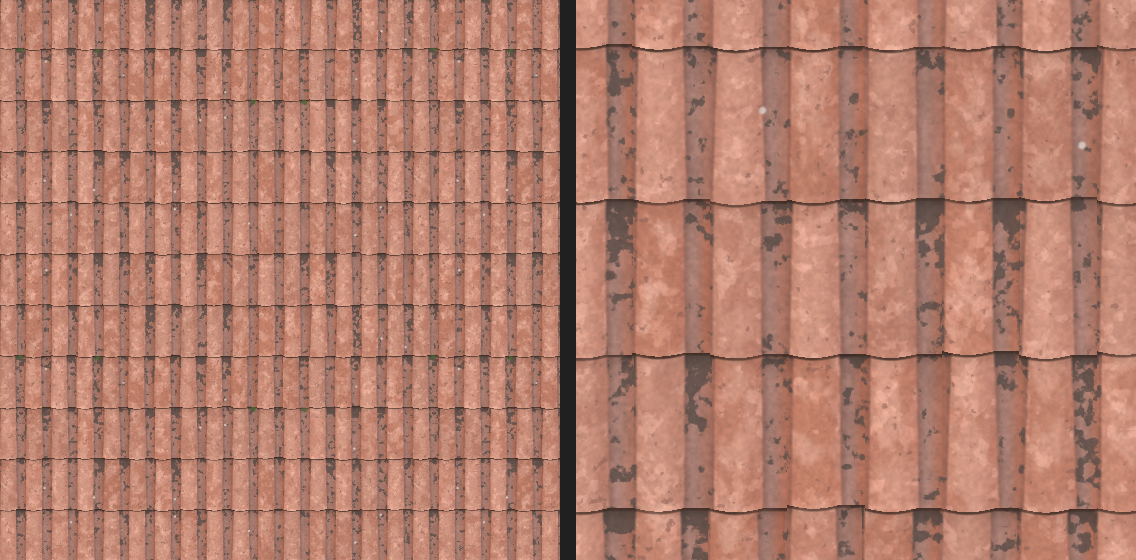
Left, the full canvas; right, a detail of the centre.
Reproduce this texture procedurally as a Shadertoy shader.

```glsl
float hash(vec2 p) {
    vec3 q = fract(vec3(p.xyx) * 0.1031);
    q += dot(q, q.yzx + 33.33);
    return fract((q.x + q.y) * q.z);
}

float noise(vec2 p) {
    vec2 i = floor(p), f = fract(p);
    f = f * f * (3.0 - 2.0 * f);
    return mix(mix(hash(i), hash(i + vec2(1, 0)), f.x),
               mix(hash(i + vec2(0, 1)), hash(i + vec2(1, 1)), f.x), f.y);
}

float fbm(vec2 p) {
    float sum = 0.0, gain = 0.5;
    for (int i = 0; i < 4; i++) {
        sum += gain * noise(p);
        p = p * 2.03 + 17.3;
        gain *= 0.5;
    }
    return sum / 0.9375;
}

void mainImage(out vec4 fragColor, in vec2 fragCoord) {
    const vec3 paleClay = vec3(0.81, 0.585, 0.505);
    const vec3 midClay = vec3(0.72, 0.49, 0.42);
    const vec3 rust = vec3(0.69, 0.42, 0.33);
    const vec3 greyClay = vec3(0.65, 0.49, 0.45);
    const vec3 shade = vec3(0.54, 0.37, 0.33);
    const vec3 grime = vec3(0.35, 0.30, 0.28);

    // Tile grid: x to the right, y downwards
    vec2 uv = fragCoord / iResolution.xy;
    vec2 p = vec2(uv.x * 21.7 - 0.96, (1.0 - uv.y) * 10.93 + 0.06);
    vec2 pixel = vec2(21.7, 10.93) / iResolution.xy;

    // Lower lips bulge over the covers and sit slightly uneven
    float arch = sin(3.14159 * clamp(fract(p.x) / 0.68, 0.0, 1.0));
    float lip = 0.025 * arch + 0.03 * (hash(mod(vec2(floor(p.x), round(p.y)), vec2(16, 6))) - 0.5);
    float y = p.y - lip;
    float row = floor(y), v = fract(y);
    float x = p.x + 0.06 * (hash(vec2(mod(row, 6.0), 71.0)) - 0.5);
    vec2 tile = mod(vec2(floor(x), row), vec2(16, 6));
    float u = fract(x);
    vec2 surface = mod(vec2(x, y * 2.0), vec2(16, 12));
    float tone = hash(tile + 5.0), wear = hash(tile + 31.0);

    // Tapered cover tile between its two edges
    float lean = 0.07 * (hash(tile + 13.0) - 0.5);
    float left = 0.06 - 0.03 * v + lean * (1.0 - v);
    float right = 0.65 + 0.03 * v + lean * v + 0.012 * (noise(surface * 5.0) - 0.5);
    float soft = max(0.025, pixel.x * 0.7);
    float cover = smoothstep(left - soft, left + soft, u)
                * (1.0 - smoothstep(right - soft, right + soft, u));
    float across = clamp((u - left) / (right - left), 0.0, 1.0);
    float gutter = clamp(fract(u - right) / (1.0 - right + left), 0.0, 1.0);

    // Weathered clay of the covers
    float blotch = fbm(surface * vec2(3.5, 2.5) + 40.0);
    float patches = smoothstep(0.42, 0.68, blotch + 0.25 * (tone - 0.5));
    vec3 top = mix(paleClay, midClay, 0.75 * smoothstep(0.5, 1.0, across));
    top = mix(top, rust, 0.35 * (1.0 - smoothstep(0.0, 0.25, across)));
    top = mix(top, mix(midClay, rust, tone), 0.6 * patches);
    top *= 0.97 + 0.07 * hash(tile + 3.0);
    top += 0.07 * smoothstep(0.56, 0.7, fbm(surface * 6.0 + 90.0));

    // Shaded channels between them
    vec3 pan = mix(greyClay, rust, smoothstep(0.25, 0.9, gutter) * (0.5 + 0.5 * tone));
    pan = mix(pan, shade, 0.6 * (1.0 - smoothstep(0.0, 0.3, gutter)));
    pan = mix(pan, shade, 0.55 * smoothstep(0.75, 1.0, gutter));
    pan *= 0.92 + 0.16 * blotch;

    // Grime gathers at the head of each channel and in loose specks
    float spots = fbm(surface * 8.0 + 7.0);
    float gather = 0.34 * exp(-v * 7.0) + 0.17 * wear * wear * (1.0 - v);
    float moss = smoothstep(0.62, 0.76, spots + gather * (0.4 + 0.8 * wear));
    pan = mix(pan, grime, 0.8 * moss);
    top = mix(top, shade, 0.5 * smoothstep(0.72, 0.82, spots));
    vec3 color = mix(pan, top, cover);

    // Contact shadow and dark joint under the row above
    color *= 1.0 - mix(0.3, 0.1, cover) * exp(-v * 18.0);
    float lineSoft = max(0.008, pixel.y * 0.5);
    float joint = 1.0 - smoothstep(0.017 - lineSoft, 0.017 + lineSoft, v);
    color = mix(color, vec3(0.25, 0.17, 0.14), joint * (0.55 + 0.35 * noise(surface * 4.0)));
    color += 0.03 * cover * smoothstep(0.93, 0.98, v);

    // Rare green tufts and pale flecks
    vec2 tuft = vec2(u - 0.84, (v - 0.035) * 2.0);
    float leaf = step(0.92, hash(tile + 57.0))
               * (1.0 - smoothstep(0.06, 0.13, length(tuft) + 0.12 * (noise(surface * 18.0) - 0.5)));
    color = mix(color, vec3(0.29, 0.39, 0.20), 0.8 * leaf);
    vec2 fleck = vec2(u - 0.65 - 0.25 * tone, (v - 0.1 - 0.8 * wear) * 2.0);
    float chip = step(0.87, hash(tile + 83.0)) * (1.0 - smoothstep(0.02, 0.07, length(fleck)));
    color = mix(color, vec3(0.85, 0.82, 0.80), 0.8 * chip);

    // Fine clay grain
    color *= 1.0 + 0.09 * (noise(surface * 17.0) - 0.5) + 0.06 * (noise(surface * 31.0) - 0.5);
    fragColor = vec4(clamp(color, 0.0, 1.0), 1.0);
}
```
